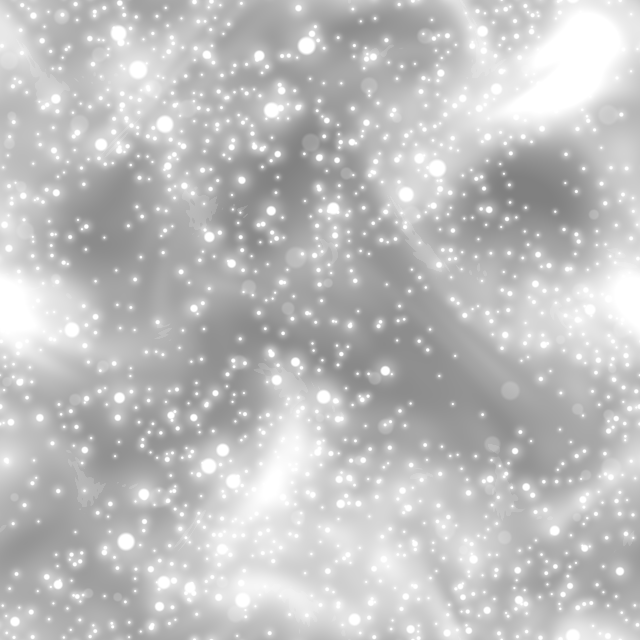
A Shadertoy shader for this background:

```glsl
const float TAU = 6.2831853;

// Clouds
const float CLOUD_MEAN = 0.71;
const float CLOUD_CONTRAST = 0.11;
const float CLOUD_SKEW = 0.12;
const float DETAIL = 0.32;
const float CLUSTER_LIGHT = 0.5;
const float WARP = 0.07;
const vec2 STRETCH = vec2(1.25, 0.9);

// Lights: cells per side, share of filled cells, radius range
const float DUST_CELLS = 48.0, DUST_FILL = 0.5;
const vec2 DUST_RADII = vec2(0.0017, 0.0037);
const float SPARK_CELLS = 26.0, SPARK_FILL = 0.4;
const vec2 SPARK_RADII = vec2(0.0034, 0.0065);
const float ORB_CELLS = 12.0, ORB_FILL = 0.36;
const vec2 ORB_RADII = vec2(0.007, 0.016);
const float BOKEH_CELLS = 14.0, BOKEH_FILL = 0.3;
const vec2 BOKEH_RADII = vec2(0.007, 0.018);
const float BOKEH_OPACITY = 0.2;
const float HALO = 0.42;
const float HALO_SPREAD = 6.0;
const float FLAKE_OPACITY = 0.13;

vec4 hash(vec3 p) {
    vec4 q = fract(p.xyzx * vec4(0.1031, 0.1030, 0.0973, 0.1099));
    q += dot(q, q.wzxy + 33.33);
    return fract((q.xxyz + q.yzzw) * q.zywx);
}

// Bends the unit tile while keeping it periodic
vec2 warp(vec2 p) {
    for (int i = 1; i <= 4; i++) {
        float f = float(i);
        p += WARP / f * sin(TAU * (f * p.yx + hash(vec3(f, 7.0, 3.0)).xy));
    }
    return p;
}

// Layered sines with whole wave numbers, scaled to unit variance
float sineField(vec2 p, float seed) {
    float sum = 0.0, power = 0.0;
    for (int x = 0; x <= 4; x++)
    for (int y = -4; y <= 4; y++) {
        if (x == 0 && y <= 0) continue;
        vec2 k = vec2(x, y), s = k * STRETCH;
        float amplitude = 1.0 / (dot(s, s) + 4.0);
        float phase = hash(vec3(k + 9.0, seed)).x;
        sum += amplitude * sin(TAU * (dot(k, p) + phase));
        power += 0.5 * amplitude * amplitude;
    }
    return sum * inversesqrt(power);
}

// Where lights gather, 0 to 1
float cluster(vec2 p) {
    p += 0.07 * sin(TAU * (2.0 * p.yx + vec2(0.1, 0.6)));
    return 0.5 + 0.25 * (sin(TAU * (p.x + 2.0 * p.y + 0.3))
                       + sin(TAU * (2.0 * p.x - p.y + 0.75)));
}

// Cellular scatter of discs with halos; returns the darkness left over
float lights(vec2 p, float cells, float fill, vec2 radii, float core, float halo) {
    float pixel = 0.5 / iResolution.y;
    float darkness = 1.0;
    vec2 cell = floor(p * cells);
    for (int y = -1; y <= 1; y++)
    for (int x = -1; x <= 1; x++) {
        vec2 id = cell + vec2(x, y);
        vec4 rnd = hash(vec3(mod(id, cells), cells));
        vec2 centre = (id + rnd.xy) / cells;
        if (rnd.w > fill * mix(0.35, 1.65, cluster(centre))) continue;
        float radius = mix(radii.x, radii.y, rnd.z * rnd.z);
        float d = length(p - centre);
        float disc = 1.0 - smoothstep(0.75 * radius - pixel, 1.05 * radius + pixel, d);
        float glow = exp(-d * d / (radius * radius * HALO_SPREAD));
        darkness *= (1.0 - core * disc) * (1.0 - halo * glow);
    }
    return darkness;
}

void mainImage(out vec4 fragColor, in vec2 fragCoord) {
    vec2 uv = fragCoord / iResolution.xy;
    vec2 bent = warp(uv);

    // Smoky base
    float detail = sineField(3.0 * bent, 5.0);
    float light = 4.0 * cluster(uv) - 2.0;
    float n = sineField(bent, 2.0) + DETAIL * detail + CLUSTER_LIGHT * light;
    n *= inversesqrt(1.0 + DETAIL * DETAIL + CLUSTER_LIGHT * CLUSTER_LIGHT);
    n += CLOUD_SKEW * (n * n - 1.0);
    float darkness = 1.0 - clamp(CLOUD_MEAN + CLOUD_CONTRAST * n, 0.5, 1.0);

    // Faint ragged flakes
    vec2 fine = bent + 0.015 * sin(TAU * (13.0 * bent.yx + 5.0 * bent));
    float ragged = sin(TAU * dot(fine, vec2(19.0, 31.0))) * sin(TAU * dot(fine, vec2(37.0, -17.0)));
    float flake = smoothstep(1.95, 2.03, detail + 0.3 * ragged);
    darkness *= 1.0 - FLAKE_OPACITY * flake;

    // Screen the lights over the base
    darkness *= lights(uv, BOKEH_CELLS, BOKEH_FILL, BOKEH_RADII, BOKEH_OPACITY, 0.0);
    darkness *= lights(uv, ORB_CELLS, ORB_FILL, ORB_RADII, 1.0, HALO);
    darkness *= lights(uv, SPARK_CELLS, SPARK_FILL, SPARK_RADII, 1.0, HALO);
    darkness *= lights(uv, DUST_CELLS, DUST_FILL, DUST_RADII, 1.0, HALO);

    fragColor = vec4(vec3(1.0 - darkness), 1.0);
}
```
